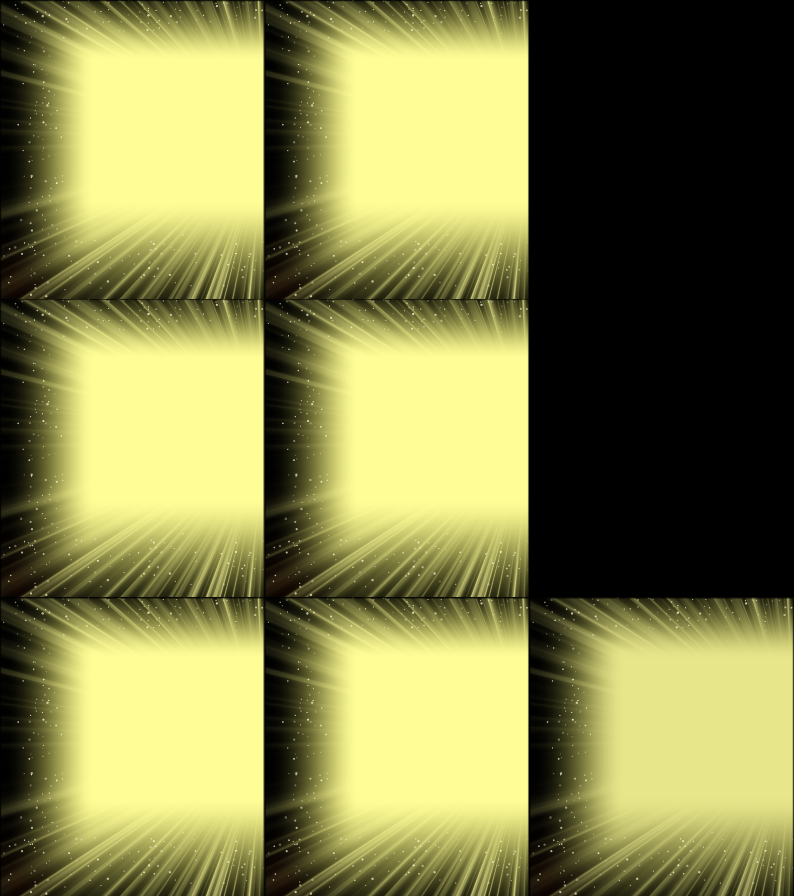
Write a Shadertoy shader that draws this background.

```glsl
// A three by three sheet of glowing yellow panels, with two cells left black.
// Each panel is a soft edge falloff plus radial light streaks from the right,
// made by angular noise, and a dusting of hashed sparkles along its dark rim.

float hash(vec2 p) {
    return fract(sin(dot(p, vec2(127.1, 311.7))) * 43758.5);
}

float noise1(float x, float seed) {
    float i = floor(x), f = fract(x);
    f = f * f * (3.0 - 2.0 * f);
    return mix(hash(vec2(i, seed)), hash(vec2(i + 1.0, seed)), f);
}

// Bright core fading to the left, top and bottom; open at the right.
float panelGlow(vec2 q) {
    float left = smoothstep(0.02, 0.36, q.x);
    float top = smoothstep(-0.06, 0.21, 1.0 - q.y);
    float bottom = smoothstep(-0.10, 0.34, q.y);
    return left * top * bottom;
}

// Streaks fanning out of a source near the right edge.
float lightRays(vec2 q, float aspect) {
    vec2 d = (q - vec2(1.0, 0.53)) * vec2(aspect, 1.0);
    float angle = atan(d.y, -d.x), reach = length(d);
    float broad = pow(noise1(angle * 32.0, 3.0), 2.5);
    float fine = pow(noise1(angle * 78.0, 8.0), 4.0);
    float streak = 0.6 * broad + 0.7 * fine;
    float diagonal = mix(0.22, 1.0, smoothstep(0.12, 0.48, abs(angle)));
    float tip = 1.0 - smoothstep(0.72, 1.12, reach + 0.2 * noise1(angle * 50.0, 5.0));
    return streak * diagonal * mix(0.3, 1.0, tip) * smoothstep(0.2, 0.5, reach);
}

// One jittered dot per grid cell, kept only inside the rim bands.
float sparkles(vec2 q, float aspect, float pixel, float count) {
    vec2 g = vec2(q.x * aspect, q.y) * count;
    vec2 id = floor(g);
    vec2 offset = 0.2 + 0.6 * vec2(hash(id + 11.0), hash(id + 37.0));
    float band = exp(-pow((q.x - 0.15) / 0.07, 2.0));
    band = max(band, 0.8 * (1.0 - smoothstep(0.06, 0.13, 1.0 - q.y)));
    band = max(band, 0.6 * exp(-pow((q.y - 0.12) / 0.07, 2.0)));
    float keep = step(hash(id + 71.0), 0.38 * band);
    float dist = length(fract(g) - offset) / count;
    float radius = mix(0.0015, 0.0038, pow(hash(id + 5.0), 3.0));
    float dotShape = 1.0 - smoothstep(radius - 0.5 * pixel, radius + 0.7 * pixel, dist);
    return keep * dotShape * mix(0.3, 1.0, hash(id + 93.0));
}

void mainImage(out vec4 fragColor, in vec2 fragCoord) {
    vec2 sheet = fragCoord / iResolution.xy * 3.0;
    vec2 cell = floor(sheet), q = fract(sheet);
    float aspect = iResolution.x / iResolution.y;
    float pixel = 3.0 / iResolution.y;

    // Light level, with streaks strongest over the dim rim.
    float glow = panelGlow(q);
    float rays = lightRays(q, aspect);
    float light = glow + (1.0 - glow) * rays * 0.75;
    light -= 0.10 * glow * (1.0 - glow);

    // Olive shadows rising to pale yellow.
    vec3 color = light * vec3(1.0, 0.995, 0.40 + 0.19 * light);
    color += rays * (1.0 - glow) * vec3(0.0, 0.0, 0.06);
    float corner = exp(-12.0 * length(q - vec2(0.06, 0.05)));
    color += corner * vec3(0.07, 0.015, 0.0);

    // The last panel is paler and dimmer than the others.
    float last = step(1.5, cell.x) * (1.0 - step(0.5, cell.y));
    color = mix(color, color * vec3(0.905, 0.905, 0.92), last);

    float dust = sparkles(q, aspect, pixel, 45.0) + sparkles(q + 0.013, aspect, pixel, 28.0);
    color = mix(color, vec3(1.0, 1.0, 0.85), clamp(dust, 0.0, 1.0) * 0.8);

    // Thin dark seams between panels, then the empty cells.
    float seam = min(min(q.x, 1.0 - q.x) * aspect, 1.0 - q.y);
    color *= mix(0.15, 1.0, smoothstep(0.0, 0.007, seam));
    float emptyCell = step(1.5, cell.x) * step(0.5, cell.y);
    color *= 1.0 - emptyCell;

    fragColor = vec4(clamp(color, 0.0, 1.0), 1.0);
}
```
